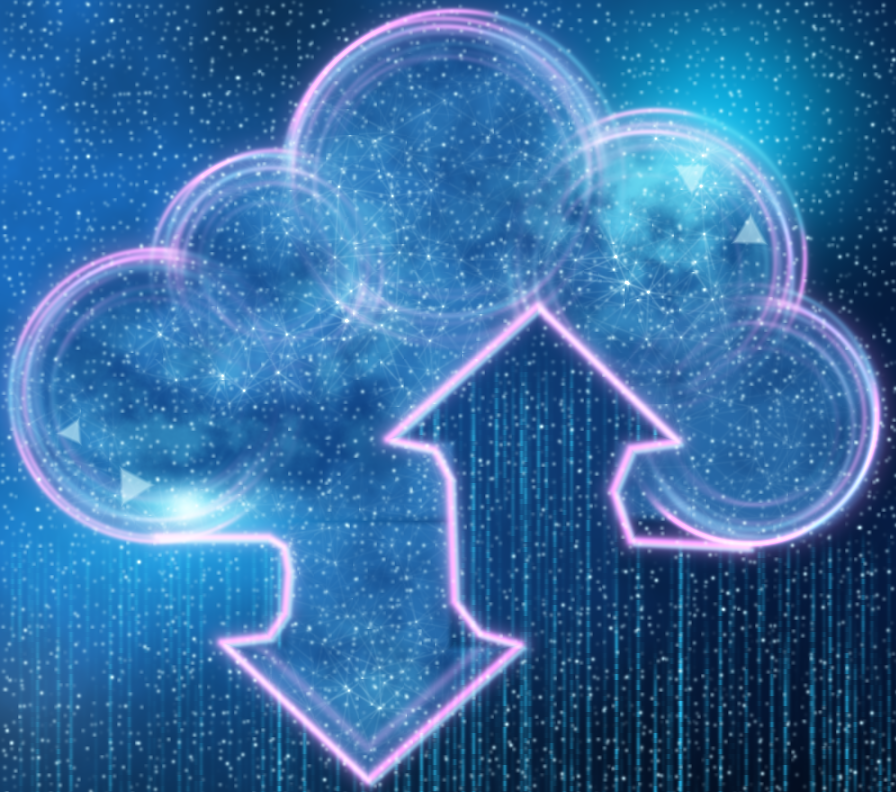
Give the GLSL for this background, as a WebGL 2 fragment shader.

```glsl
#version 300 es
precision highp float;
uniform vec2 u_resolution;
out vec4 outColor;

const float HEIGHT = 6.78; // layout units, y runs downward
const vec3 NAVY = vec3(.02, .1, .24), BLUE = vec3(.09, .39, .69);
const vec3 CYAN = vec3(.32, .82, .98), PINK = vec3(.84, .48, .93), ICE = vec3(.78, .94, 1);
// Cloud lobes: centre and radius
const vec3 LOBES[5] = vec3[5](vec3(1.32, 3.34, 1.25), vec3(2.35, 2.27, .99),
  vec3(3.85, 1.55, 1.44), vec3(5.58, 2.27, 1.27), vec3(6.47, 3.59, 1.11));
// Ribbon that forms both arrows
const vec2 RIBBON[20] = vec2[20](vec2(1.35, 4.6), vec2(2.3, 4.6), vec2(2.43, 4.68),
  vec2(2.47, 4.9), vec2(2.44, 5.25), vec2(2.3, 5.45), vec2(1.9, 5.5), vec2(3.15, 6.68),
  vec2(4.45, 5.52), vec2(4.1, 5.42), vec2(3.89, 5.15), vec2(3.85, 4.1), vec2(3.72, 3.85),
  vec2(3.32, 3.76), vec2(4.6, 2.62), vec2(5.8, 3.78), vec2(5.4, 3.84), vec2(5.25, 4.2),
  vec2(5.4, 4.63), vec2(6.4, 4.68));

float hash(vec2 p) {
  vec3 q = fract(p.xyx * .1031);
  q += dot(q, q.yzx + 33.33);
  return fract((q.x + q.y) * q.z);
}
vec2 hash2(vec2 p) { return vec2(hash(p), hash(p + 57.)); }
float ramp(float a, float b, float x) { return smoothstep(a, b, x); }
float noise(vec2 p) {
  vec2 i = floor(p), f = fract(p), e = vec2(1, 0);
  f *= f * (3. - 2. * f);
  return mix(mix(hash(i), hash(i + e), f.x), mix(hash(i + e.yx), hash(i + 1.), f.x), f.y);
}
float fbm(vec2 p) {
  float sum = 0.;
  for (float amp = .5; amp > .03; amp *= .5) {
    sum += amp * noise(p);
    p = mat2(1.6, 1.2, -1.2, 1.6) * p + 7.;
  }
  return sum;
}
float glow(float d, float width) { return exp(-d * d / (width * width)); }
float blob(vec2 p, float x, float y, float w, float h) {
  p = (p - vec2(x, y)) / vec2(w, h);
  return exp(-dot(p, p));
}
void add(inout vec3 col, vec3 light) { col += (1. - col) * min(light, 1.); }
float segment(vec2 p, vec2 a, vec2 b) {
  b -= a;
  p -= a;
  return length(p - b * clamp(dot(p, b) / dot(b, b), 0., 1.));
}
float ribbon(vec2 p) {
  float d = 9.;
  for (int i = 0; i < 19; i++) d = min(d, segment(p, RIBBON[i], RIBBON[i + 1]));
  return d;
}
float box(vec2 p, vec2 size) { p = abs(p) - size; return max(p.x, p.y); }
float cloud(vec2 p) {
  float d = box(p - vec2(3.9, 3.4), vec2(2.6, 1.05));
  for (int i = 0; i < 5; i++) d = min(d, length(p - LOBES[i].xy) - LOBES[i].z);
  return d;
}
// Filled arrow, tip at the origin
float arrow(vec2 p, float stem) {
  float head = max(p.y - 1.14, (abs(p.x) - p.y) * .72);
  return ramp(.04, -.04, min(head, box(p - vec2(0, 1. + stem), vec2(.69, stem))));
}
// Glassy triangle
float shard(vec2 p, float size, float turn) {
  float d = -size;
  for (float k = turn; k < turn + 6.; k += 2.1) d = max(d, dot(p, vec2(cos(k), sin(k))) - size);
  return ramp(.02, -.02, d);
}
float stars(vec2 p, float scale) {
  vec2 cell = floor(p * scale);
  float d = length(fract(p * scale) - .2 - .6 * hash2(cell)) / scale;
  return step(.45, hash(cell + 19.)) * hash(cell + 31.) * glow(d, .018);
}
// Threads joining jittered points
float web(vec2 p, float scale) {
  vec2 cell = floor(p * scale), f = fract(p * scale), mid = hash2(cell);
  float light = glow(length(f - mid) / scale, .025);
  for (int k = 0; k < 9; k++) {
    vec2 o = vec2(k % 3, k / 3) - 1.;
    if (k != 4) light += .45 * glow(segment(f, mid, o + hash2(cell + o)) / scale, .011);
  }
  return light;
}
// Dashed columns of falling light
float rain(vec2 p, float scale) {
  float id = floor(p.x * scale), lane = glow((fract(p.x * scale) - .5) / scale, .018);
  float dash = .35 + .65 * hash(vec2(id, floor(p.y * 22.)));
  return lane * dash * ramp(.25, .75, noise(vec2(id * 3.7, p.y * .8))) * hash(vec2(id, 8));
}
// Layered rim of one lobe
vec3 rim(vec2 v, float radius) {
  vec3 light = .28 * PINK * glow(length(v) - radius + .08, .16);
  for (float k = 0.; k < 9.; k++) {
    float wave = noise(v * 1.4 + k * 5.);
    float d = length(v - .14 * hash2(vec2(k, radius * 9.)) + .07) - radius + .055 * k;
    light += mix(CYAN, PINK, ramp(.3, .7, wave)) * exp(-.24 * k) * (.26 + .65 * wave) * glow(d, .026);
  }
  return light;
}
void main() {
  vec2 p = gl_FragCoord.xy / u_resolution.y * HEIGHT;
  p.y = HEIGHT - p.y;
  float mist = fbm(p * 1.3), body = cloud(p), line = ribbon(p);
  float up = arrow(p - vec2(4.58, 2.64), 3.), down = arrow(vec2(p.x - 3.16, 6.68 - p.y), .6);
  float fill = max(ramp(.05, -.08, body) * (1. - up), down);
  // Sky
  vec3 col = mix(BLUE, NAVY, ramp(1., 7.6, p.x + .25 * p.y - .85)) * (.8 + .4 * mist);
  col *= (1. - .5 * blob(p, 2.4, .1, 1.3, 1.2)) * (1. - .45 * ramp(4.8, 7., p.y));
  add(col, vec3(0, .62, .82) * blob(p, 6.15, 1.1, 1.15, 1.05));
  add(col, vec3(.05, .4, .65) * blob(p, 1.5, 4.5, 1.4, .8) + .1 * blob(p, .2, 5.9, .8, .7));
  // Cloud interior
  vec3 inner = mix(vec3(.06, .25, .51), vec3(.19, .5, .77), ramp(.25, .7, mist));
  col = mix(col, inner, .75 * fill);
  col = mix(col, vec3(.06, .24, .48), .65 * up * ramp(6.5, 3.5, p.y));
  float haze = blob(p, 5.5, 1.9, .95, .8) + .5 * blob(p, 1.6, 3.6, 1.2, .9)
    + .5 * blob(p, 3.1, 2.4, .7, 1.2) + .4 * blob(p, 3.2, 5.8, .6, .5);
  add(col, fill * haze * ramp(.25, .75, fbm(p * 3.2)) * vec3(.25, .65, .8));
  add(col, fill * ICE * (web(p, 2.6) + .6 * web(p, 4.3)) * (.1 + .5 * haze) * ramp(.3, .65, mist));
  // Rain and stars
  float below = max(up * ramp(2.8, 3.8, p.y), ramp(4.5, 4.9, p.y) * (1. - fill));
  add(col, below * (rain(p, 9.) + rain(p, 14.)) * ramp(-4., 5., p.x) * vec3(.11, .54, .7));
  add(col, ICE * (.8 * stars(p, 7.) + .5 * stars(p, 13.)));
  // Rims, faded where lobes overlap
  float gap = ramp(2., 2.5, p.x) * ramp(5.7, 5.3, p.x) * ramp(3.6, 4.2, p.y);
  for (int i = 0; i < 5; i++) {
    vec2 v = p - LOBES[i].xy;
    float open = exp(-3.5 * max(length(v) - LOBES[i].z - body, 0.));
    add(col, open * (1. - gap) * (1. - up) * rim(v, LOBES[i].z));
  }
  // Arrow ribbon and echo
  add(col, PINK * (.35 * glow(line, .11) + .85 * glow(line, .042)));
  add(col, CYAN * .65 * glow(ribbon(p - vec2(.035, .03)), .025));
  add(col, .4 * PINK * glow(ribbon(p + vec2(0, .28)), .05) * ramp(5.2, 5.7, p.y) * fill);
  // Bright foci and shards
  add(col, CYAN * (.8 * blob(p, 5.8, 1.45, .62, .42) + blob(p, 1.65, 4.35, .55, .22)));
  float glass = shard(p - vec2(1.13, 4.16), .09, 1.) + shard(p - vec2(.62, 3.7), .06, 2.);
  glass += shard(p - vec2(6.42, 2.), .08, 1.6) + shard(p - vec2(5.92, 1.5), .08, .5);
  add(col, ICE * (.6 * glass + blob(p, 1.6, 4.35, .16, .13)));
  outColor = vec4(col, 1);
}
```
